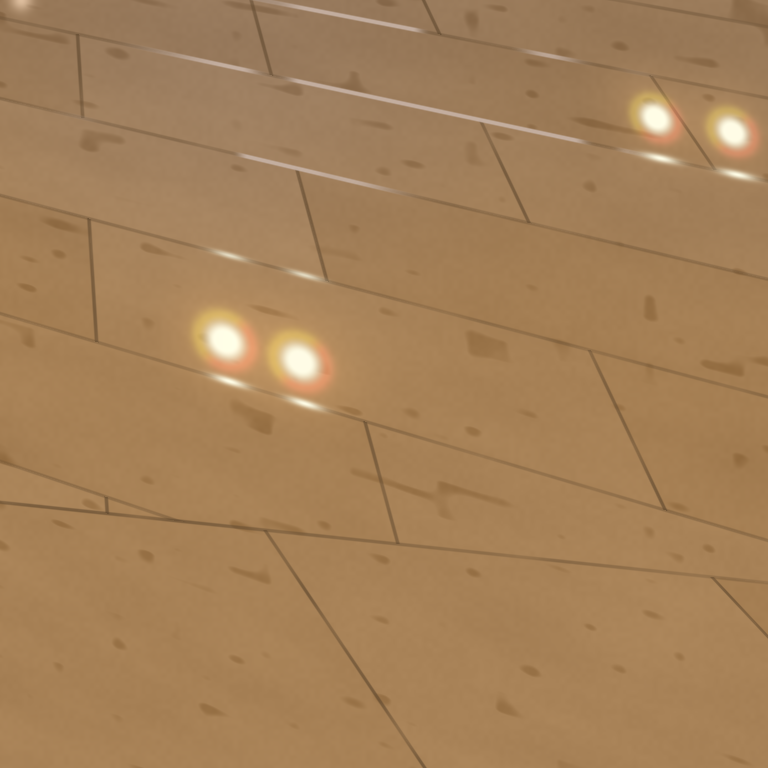
Give the GLSL for this texture, as a WebGL 2 fragment shader.

```glsl
#version 300 es
precision highp float;
// Polished tan floor tiles in perspective, running bond, with lamp reflections.
uniform vec2 u_resolution;
out vec4 fragColor;

const vec3 FAR_TAN = vec3(0.595, 0.470, 0.340);
const vec3 NEAR_TAN = vec3(0.655, 0.505, 0.335);
const vec3 JOINT = vec3(0.37, 0.28, 0.18);
const vec3 SHEEN = vec3(0.79, 0.71, 0.66);
const vec3 LAMP = vec3(1.0, 0.99, 0.90);
const vec3 HALO = vec3(0.17, 0.13, 0.08);
const float ROW_START = 0.023, ROW_STEP = 0.0945, ROW_GROWTH = 0.083;
const float ROW_SLOPE = 0.208, ROW_FAN = 0.215;
const vec2 JOINT_VANISH = vec2(0.03, -1.1);
const float TILE_LENGTH = 0.412, TILE_START = 0.062, BOND_SHIFT = 0.208;
const float EDGE_HEIGHT = 0.654, EDGE_SLOPE = 0.105;
const float BORDER_START = 0.345, BORDER_LENGTH = 0.582;
const vec2 BORDER_FAN = vec2(0.535, 0.545);
const float JOINT_WIDTH = 0.0021;

float hash(vec2 p) {
  vec3 q = fract(vec3(p.xyx) * 0.1031);
  q += dot(q, q.yzx + 33.33);
  return fract((q.x + q.y) * q.z);
}

float noise(vec2 p) {
  vec2 i = floor(p), f = fract(p);
  f = f * f * (3.0 - 2.0 * f);
  return mix(mix(hash(i), hash(i + vec2(1, 0)), f.x),
             mix(hash(i + vec2(0, 1)), hash(i + vec2(1, 1)), f.x), f.y);
}

float fbm(vec2 p) {
  float sum = 0.0, gain = 0.5;
  for (int i = 0; i < 4; i++) {
    sum += gain * noise(p);
    p = p * 2.03 + 17.0;
    gain *= 0.5;
  }
  return sum;
}

float stroke(float d, float halfWidth) {
  float soft = max(0.0013, 0.8 / min(u_resolution.x, u_resolution.y));
  return 1.0 - smoothstep(halfWidth - soft, halfWidth + soft, abs(d));
}

// Signed height above the row line with index k.
float rowDistance(vec2 p, float k) {
  float a = (ROW_START + k * ROW_STEP) / (1.0 - k * ROW_GROWTH);
  return (p.y - a - (ROW_SLOPE + ROW_FAN * a) * p.x) * 0.97;
}

// A pair of lamps with glints on the row lines between rows.x and rows.y.
vec3 lampPair(vec3 col, vec2 p, vec2 first, vec2 stride, vec2 rows, float k, float size) {
  for (int i = 0; i < 2; i++) {
    vec2 lamp = first + stride * float(i);
    vec2 d = p - lamp;
    float r = length(vec2(d.x - 0.25 * d.y, d.y)) / size;
    float ring = exp(-pow((r - 1.25) * 2.8, 2.0));
    col += HALO * exp(-r * r * 0.16) * 0.5;
    col += ring * mix(vec3(0.12, 0.14, 0.02), vec3(0.16, 0.04, 0.05),
                      smoothstep(-0.02, 0.02, d.x + d.y));
    col = mix(col, LAMP, 1.0 - smoothstep(0.45, 1.3, r));
    if (k >= rows.x && k <= rows.y) {
      float strength = k == rows.y ? 1.0 : 0.75;
      vec2 g = vec2(d.x - 0.006, rowDistance(p, k)) / vec2(0.023, 0.0048 * strength);
      col = mix(col, LAMP, strength * exp(-dot(g, g)));
    }
  }
  return col;
}

void main() {
  vec2 p = gl_FragCoord.xy / u_resolution;
  p.y = 1.0 - p.y; // measure downward, from far to near

  // Rows fan out from a distant point and grow toward the viewer.
  float a = (p.y - ROW_SLOPE * p.x) / (1.0 + ROW_FAN * p.x);
  float rowCoord = (a - ROW_START) / (ROW_STEP + a * ROW_GROWTH);
  float row = floor(rowCoord), k = round(rowCoord);
  float lineDist = rowDistance(p, k);

  // Cross joints, shifted by half a tile on odd rows.
  float start = TILE_START + BOND_SHIFT * mod(row, 2.0);
  float s = (p.x - JOINT_VANISH.x) / (p.y - JOINT_VANISH.y);
  float t = (s - start) / TILE_LENGTH;
  float crossX = JOINT_VANISH.x + (start + round(t) * TILE_LENGTH) * (p.y - JOINT_VANISH.y);
  float crossDist = (p.x - crossX) * 0.92;
  vec2 tile = vec2(row, floor(t));

  // Near border of larger tiles.
  float depth = p.y - EDGE_HEIGHT - EDGE_SLOPE * p.x;
  bool border = depth > 0.0;
  if (border) {
    float u = (p.x - BORDER_FAN.x * depth) / (1.0 + BORDER_FAN.y * depth);
    t = (u - BORDER_START) / BORDER_LENGTH;
    float e = BORDER_START + round(t) * BORDER_LENGTH;
    crossDist = (p.x - e - (BORDER_FAN.x + BORDER_FAN.y * e) * depth) * 0.8;
    tile = vec2(20.0, floor(t));
  }

  // Stone colour, tile variation, cloudy grain and flecks.
  vec3 col = mix(FAR_TAN, NEAR_TAN, smoothstep(0.0, 0.55, p.y + 0.12 * (1.0 - p.x)));
  col += (hash(tile + 50.0) - 0.5) * vec3(0.022, 0.025, 0.030);
  vec2 grain = vec2(p.x * 6.0, a * 18.0);
  col += (fbm(grain + tile * 7.0) - 0.47) * vec3(0.045, 0.043, 0.038);
  col += (noise(p * 150.0) - 0.5) * 0.012;
  col -= 0.07 * smoothstep(0.83, 0.97, noise(vec2(p.x * 26.0, a * 55.0)));
  col += vec3(0.0, 0.012, 0.035) * (1.0 - smoothstep(0.0, 0.5, length(p - vec2(0.3, 0.1))));

  // Joints, worn unevenly along their length.
  float wear = 0.55 + 0.45 * noise(p * 22.0);
  col = mix(col, JOINT, 0.68 * wear * stroke(crossDist, JOINT_WIDTH));
  if (!border) col = mix(col, JOINT, 0.40 * wear * stroke(lineDist, JOINT_WIDTH));
  col = mix(col, JOINT, mix(0.7, 0.35, p.x) * wear * stroke(depth, JOINT_WIDTH));

  // Pale sheen on the bevels of the far rows.
  float from = 0.235 - 0.08 * k, to = 0.81 - 0.31 * max(k, 0.0);
  float span = smoothstep(from - 0.10, from + 0.06, p.x) * (1.0 - smoothstep(to - 0.05, to + 0.06, p.x));
  span *= step(-1.5, k) * step(k, 1.5) * smoothstep(0.1, 0.45, noise(vec2(p.x * 14.0, k * 5.0)));
  col = mix(col, SHEEN, 0.9 * span * stroke(lineDist, 0.0026));

  // Lamp reflections.
  col = lampPair(col, p, vec2(0.293, 0.444), vec2(0.098, 0.027), vec2(2, 3), k, 0.027);
  col = lampPair(col, p, vec2(0.854, 0.154), vec2(0.100, 0.018), vec2(0, 0), k, 0.022);
  col += 0.28 * exp(-dot(p - vec2(0.028, 0.0), p - vec2(0.028, 0.0)) / 0.0002);
  fragColor = vec4(clamp(col, 0.0, 1.0), 1.0);
}
```
